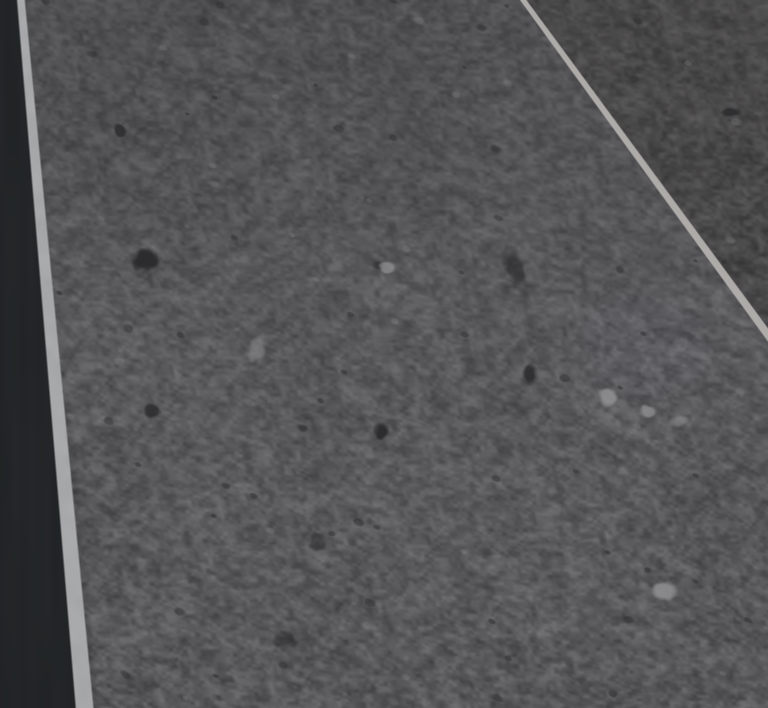
Give the GLSL for this texture, as a Shadertoy shader.

```glsl
// Speckled grey stone paving with a dark left margin and two pale slanted lines.

const vec3 STONE_TOP = vec3(0.317, 0.317, 0.325);
const vec3 STONE_BOTTOM = vec3(0.347, 0.345, 0.352);
const vec3 SIDE_STONE = vec3(0.285, 0.280, 0.283);
const vec3 MARGIN = vec3(0.135, 0.145, 0.152);
const vec3 BORDER = vec3(0.655, 0.658, 0.662);
const vec3 STRIPE = vec3(0.70, 0.69, 0.68);
const vec3 PIT = vec3(0.155, 0.155, 0.165);
const vec3 PEBBLE = vec3(0.57, 0.57, 0.58);
const float GRAIN_CONTRAST = 1.0;
const float EDGE_SOFTNESS = 0.0018;
const float FLECK_CELLS = 17.0;

float hash(vec2 p) {
    return fract(sin(dot(p, vec2(127.1, 311.7))) * 43758.5);
}

float noise(vec2 p) {
    vec2 cell = floor(p), f = fract(p);
    f = f * f * (3.0 - 2.0 * f);
    float low = mix(hash(cell), hash(cell + vec2(1, 0)), f.x);
    float high = mix(hash(cell + vec2(0, 1)), hash(cell + vec2(1, 1)), f.x);
    return mix(low, high, f.y);
}

float cover(float signedDist) {
    float w = max(EDGE_SOFTNESS, 0.75 / iResolution.y);
    return smoothstep(-w, w, signedDist);
}

// Soft tilted ellipse with a ragged outline
float blob(vec2 p, vec2 center, vec2 radius, float tilt) {
    float c = cos(tilt), s = sin(tilt);
    vec2 q = mat2(c, -s, s, c) * (p - center) / radius;
    float ragged = 0.55 * (noise(p * 110.0) - 0.5);
    return 1.0 - smoothstep(0.55, 1.25, length(q) + ragged);
}

// Signed stone grain: three scales, slightly flattened and slanted
float grain(vec2 p) {
    vec2 q = vec2(p.x + 0.25 * p.y, p.y * 1.25);
    q += 0.006 * vec2(noise(p * 38.0), noise(p * 38.0 + 17.0));
    float sum = 0.045 * (noise(q * 43.0) - 0.5);
    sum += 0.095 * (noise(q * 91.0 + 5.0) - 0.5);
    sum += 0.070 * (noise(q * 167.0 + 9.0) - 0.5);
    return sum * mix(1.1, 0.75, p.y);
}

// Small random flecks: x = dark amount, y = pale amount
vec2 flecks(vec2 p) {
    vec2 total = vec2(0.0);
    vec2 home = floor(p * FLECK_CELLS);
    for (int j = -1; j <= 1; j++) {
        for (int i = -1; i <= 1; i++) {
            vec2 id = home + vec2(i, j);
            vec2 center = (id + vec2(hash(id + 3.1), hash(id + 8.7))) / FLECK_CELLS;
            float size = mix(0.003, 0.007, hash(id + 12.3));
            float spot = blob(p, center, size * vec2(1.25, 0.8), -0.4);
            float kind = hash(id + 21.9);
            total = max(total, spot * vec2(step(kind, 0.18), step(0.84, kind)));
        }
    }
    return total;
}

// Larger pits in the stone
float pits(vec2 p) {
    float d = blob(p, vec2(0.205, 0.633), vec2(0.022, 0.014), 0.0);
    d = max(d, 0.65 * blob(p, vec2(0.727, 0.621), vec2(0.012, 0.029), 0.5));
    d = max(d, 0.90 * blob(p, vec2(0.749, 0.470), vec2(0.011, 0.013), 0.0));
    d = max(d, blob(p, vec2(0.540, 0.390), vec2(0.011, 0.011), 0.0));
    d = max(d, 0.85 * blob(p, vec2(0.215, 0.419), vec2(0.010, 0.010), 0.0));
    d = max(d, 0.85 * blob(p, vec2(0.169, 0.816), vec2(0.007, 0.010), 0.4));
    d = max(d, 0.85 * blob(p, vec2(1.032, 0.842), vec2(0.013, 0.006), 0.0));
    d = max(d, 0.60 * blob(p, vec2(0.449, 0.234), vec2(0.015, 0.011), -0.4));
    return max(d, 0.60 * blob(p, vec2(0.403, 0.095), vec2(0.016, 0.011), 0.0));
}

// Larger pale pebbles
float pebbles(vec2 p) {
    float d = 0.85 * blob(p, vec2(0.547, 0.621), vec2(0.011, 0.008), 0.0);
    d = max(d, 0.60 * blob(p, vec2(0.364, 0.507), vec2(0.012, 0.019), -0.3));
    d = max(d, blob(p, vec2(0.860, 0.441), vec2(0.012, 0.013), 0.4));
    d = max(d, 0.85 * blob(p, vec2(0.914, 0.418), vec2(0.012, 0.009), 0.0));
    d = max(d, 0.65 * blob(p, vec2(0.959, 0.404), vec2(0.012, 0.009), 0.0));
    return max(d, blob(p, vec2(0.939, 0.165), vec2(0.017, 0.012), 0.0));
}

void mainImage(out vec4 fragColor, in vec2 fragCoord) {
    vec2 p = fragCoord / iResolution.y;
    float down = 1.0 - p.y;

    // Slanted boundaries, widening toward the viewer
    float borderLeft = 0.024 + 0.083 * down;
    float borderRight = 0.035 + 0.097 * down;
    float stripeMid = 0.739 + 0.731 * down;
    float stripeHalf = 0.0045 + 0.005 * down;

    // Stone tone, broad cloudiness and grain
    vec3 color = mix(STONE_TOP, STONE_BOTTOM, smoothstep(0.0, 0.5, down));
    color = mix(color, SIDE_STONE, cover(p.x - stripeMid));
    color += 0.022 * (noise(p * 7.0) - 0.5);
    vec2 sheen = (p - vec2(0.91, 0.51)) / vec2(0.16, 0.13);
    color += vec3(0.014, 0.015, 0.022) * exp(-dot(sheen, sheen));
    color += GRAIN_CONTRAST * grain(p);

    // Specks, pits and pebbles
    vec2 speck = flecks(p);
    color = mix(color, PIT, max(0.45 * speck.x, 0.9 * pits(p)));
    color = mix(color, PEBBLE, max(0.25 * speck.y, 0.85 * pebbles(p)));

    // Border shadow, pale lines and dark margin
    color *= 1.0 - 0.14 * down * (1.0 - smoothstep(0.0, 0.014, p.x - borderRight));
    color = mix(color, STRIPE, 0.95 * cover(stripeHalf - abs(p.x - stripeMid)));
    color = mix(color, BORDER + 0.03 * (noise(p * 60.0) - 0.5), cover(borderRight - p.x));
    vec3 margin = MARGIN + 0.015 * (noise(p * vec2(90.0, 6.0)) - 0.5);
    color = mix(color, margin, cover(borderLeft - p.x));
    fragColor = vec4(color, 1.0);
}
```
